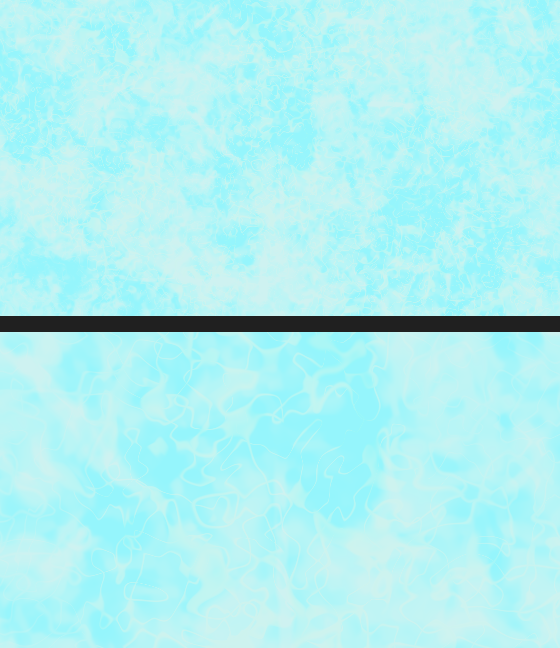
Top: the whole. Bottom: its middle third, enlarged.
This texture is drawn by a Shadertoy shader. Its source:

```glsl
// Pale cyan frost: mottled clouds with fine curled fibres and soft ice streaks
#define DEEP_CYAN vec3(0.585, 0.962, 0.988)
#define MID_CYAN vec3(0.728, 0.960, 0.962)
#define PALE_ICE vec3(0.808, 0.950, 0.944)
#define CLOUD_SCALE 3.7
#define CLOUD_CONTRAST 2.4
#define GRAIN_GAIN 0.96
#define BRIGHTNESS 0.51
#define FIBRE_SCALE 33.0
#define FIBRE_STRENGTH 0.48
#define STREAK_SCALE 3.9
#define STREAK_STRENGTH 0.38

vec3 hash3(vec2 cell) {
    vec3 q = fract(cell.xyx * vec3(0.1031, 0.1030, 0.0973));
    q += dot(q, q.yxz + 33.33);
    return fract((q.xxy + q.yzz) * q.zyx);
}

// Smooth cellular noise: random values blended around jittered cell points
float cellNoise(vec2 p) {
    vec2 cell = floor(p), local = fract(p);
    float total = 0.0, weights = 0.0;
    for (int y = -1; y <= 1; y++)
    for (int x = -1; x <= 1; x++) {
        vec2 offset = vec2(x, y);
        vec3 rnd = hash3(cell + offset);
        vec2 d = offset + 0.2 + 0.6 * rnd.xy - local;
        float w = exp(-5.0 * dot(d, d));
        total += w * rnd.z;
        weights += w;
    }
    return total / weights;
}

mat2 rotation(float angle) {
    float c = cos(angle), s = sin(angle);
    return mat2(c, s, -s, c);
}

// Layered mottling from broad patches down to fine grain
float clouds(vec2 p) {
    float sum = 0.0, amplitude = 1.0, norm = 0.0;
    for (int i = 0; i < 5; i++) {
        sum += amplitude * cellNoise(p);
        norm += amplitude;
        amplitude *= GRAIN_GAIN;
        p = rotation(0.7) * p * 2.05 + 17.3;
    }
    return sum / norm;
}

// Thin curled threads along the middle contour of the noise
float fibres(vec2 p) {
    float level = abs(cellNoise(p) - 0.5);
    return 1.0 - smoothstep(0.0, 0.1, level);
}

// Scattered tapered strokes turned by eighths of a circle
float streaks(vec2 p) {
    vec2 cell = floor(p), local = fract(p);
    float strongest = 0.0;
    for (int y = -1; y <= 1; y++)
    for (int x = -1; x <= 1; x++) {
        vec2 offset = vec2(x, y);
        vec3 rnd = hash3(cell + offset + 71.0);
        vec3 form = hash3(cell + offset + 139.0);
        float angle = floor(rnd.z * 4.0) * 0.7854 + 0.2 * (form.z - 0.5);
        vec2 d = rotation(angle) * (local - offset - 0.25 - 0.5 * rnd.xy);
        float halfLength = mix(0.3, 0.65, form.x);
        float halfWidth = mix(0.02, 0.06, form.y);
        float along = 1.0 - smoothstep(0.5, 1.0, abs(d.x) / halfLength);
        float across = 1.0 - smoothstep(0.4, 1.2, abs(d.y) / halfWidth);
        strongest = max(strongest, along * across * smoothstep(0.2, 0.6, form.z));
    }
    return strongest;
}

void mainImage(out vec4 fragColor, in vec2 fragCoord) {
    vec2 p = fragCoord / iResolution.y;

    // Gentle warp that frays the edges and curls the threads
    vec2 warp = vec2(cellNoise(p * 18.0), cellNoise(p * 18.0 + 43.0)) - 0.5;

    float cloud = clouds(p * CLOUD_SCALE + 0.1 * warp + 5.0);
    float tone = BRIGHTNESS + CLOUD_CONTRAST * (cloud - 0.5);

    // Two sizes of fibre gather in patches
    float patches = smoothstep(0.3, 0.7, cellNoise(p * 4.0 + 90.0));
    float threads = fibres(p * FIBRE_SCALE + 1.8 * warp);
    threads = max(threads, 0.9 * fibres(rotation(0.6) * p * FIBRE_SCALE * 1.7 - 2.4 * warp));
    tone += FIBRE_STRENGTH * (threads - 0.45) * mix(0.4, 1.0, patches);

    // Streaks are broken up by the cloud grain
    float streak = streaks(p * STREAK_SCALE + 0.05 * warp);
    tone += STREAK_STRENGTH * streak * smoothstep(0.28, 0.5, cloud);

    // Three-colour ramp with a faint green cast on the threads
    vec3 color = mix(DEEP_CYAN, MID_CYAN, smoothstep(-0.1, 0.55, tone));
    color = mix(color, PALE_ICE, smoothstep(0.4, 1.05, tone));
    color += vec3(-0.004, 0.004, -0.010) * threads * patches * (1.0 - streak);
    fragColor = vec4(clamp(color, 0.0, 1.0), 1.0);
}
```
